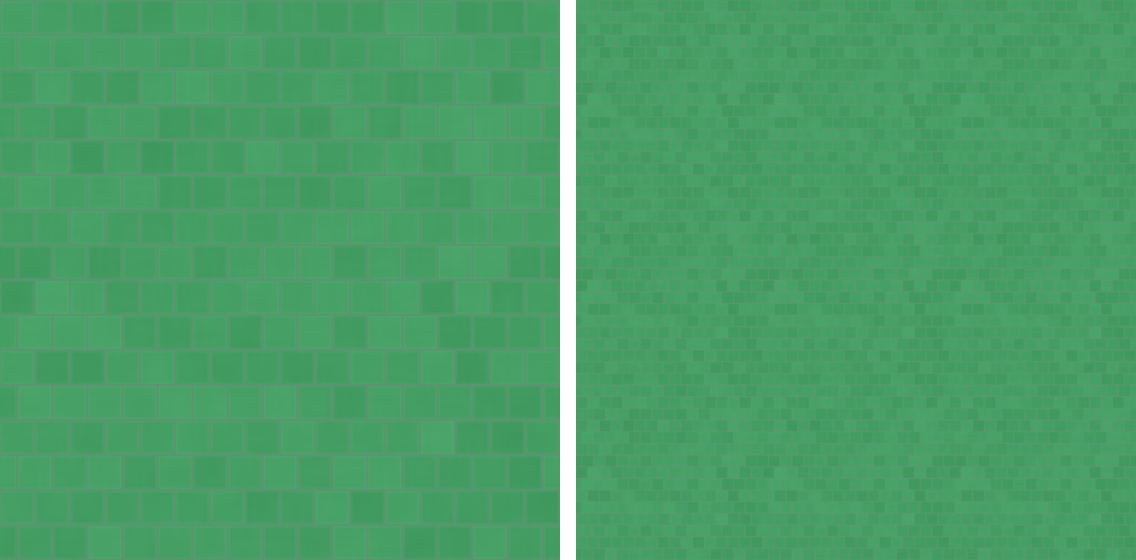
Left, the tile; right, the same tile 3 across and 3 down.
Write a WebGL 2 fragment shader that draws this texture.

```glsl
#version 300 es
precision highp float;

#define TILES 16.0
#define JOINT_HALF_WIDTH 0.031
#define JOINT_SOFTNESS 0.014
#define BEVEL_STRENGTH 0.24
#define TILE_VARIATION 0.68
#define CLOUD_VARIATION 0.30
#define WEAVE_STRENGTH 0.006
#define DARK_GLAZE vec3(0.243, 0.592, 0.360)
#define LIGHT_GLAZE vec3(0.297, 0.652, 0.423)
#define JOINT_COLOR vec3(0.362, 0.577, 0.440)
#define BEVEL_COLOR vec3(0.350, 0.680, 0.475)

uniform vec2 u_resolution;
out vec4 fragColor;

// Integer hash of a lattice cell, from 0 to 1
float hash(vec2 cell, uint seed) {
    uvec2 c = uvec2(cell);
    uint h = c.x * 1597u + c.y * 51749u + seed * 7919u;
    h = (h ^ (h >> 16)) * 73244475u;
    h = (h ^ (h >> 15)) * 73244475u;
    h ^= h >> 16;
    return float(h & 65535u) / 65535.0;
}

// Value noise that wraps after a whole number of cells on each axis
float wrappedNoise(vec2 uv, vec2 period, uint seed) {
    vec2 p = uv * period;
    vec2 f = fract(p);
    f = f * f * (3.0 - 2.0 * f);
    vec2 a = mod(floor(p), period);
    vec2 b = mod(a + 1.0, period);
    float low = mix(hash(a, seed), hash(vec2(b.x, a.y), seed), f.x);
    float high = mix(hash(vec2(a.x, b.y), seed), hash(b, seed), f.x);
    return mix(low, high, f.y);
}

void main() {
    vec2 uv = gl_FragCoord.xy / u_resolution;
    vec2 pixel = TILES / u_resolution;

    // Running bond: every other course moves by half a tile
    vec2 p = uv * TILES;
    p.x += 0.5 * mod(floor(p.y) + 1.0, 2.0);
    vec2 tile = mod(floor(p), TILES);
    vec2 local = fract(p);
    vec2 edge = min(local, 1.0 - local);

    // Glaze: one tone per tile, soft clouds across tiles
    float clouds = 0.5 * wrappedNoise(uv, vec2(18.0), 2u)
                 + 0.5 * wrappedNoise(uv, vec2(32.0), 3u);
    float tone = 0.47 + TILE_VARIATION * (hash(tile, 1u) - 0.5)
               + CLOUD_VARIATION * (clouds - 0.5);
    vec3 color = mix(DARK_GLAZE, LIGHT_GLAZE, clamp(tone, 0.0, 1.0));

    // Faint woven streaks along both axes
    float weave = wrappedNoise(uv, vec2(128.0, 16.0), 4u)
                + wrappedNoise(uv, vec2(16.0, 128.0), 5u) - 1.0;
    color += WEAVE_STRENGTH * weave;

    // Pale bevel just inside the joint
    vec2 bevel = 1.0 - smoothstep(vec2(0.0), vec2(0.035), abs(edge - 0.055));
    color = mix(color, BEVEL_COLOR, BEVEL_STRENGTH * max(bevel.x, bevel.y));

    // Smooth grey joint
    vec2 soft = max(vec2(JOINT_SOFTNESS), 0.5 * pixel);
    vec2 joint = 1.0 - smoothstep(JOINT_HALF_WIDTH - soft, JOINT_HALF_WIDTH + soft, edge);
    color = mix(color, JOINT_COLOR, max(joint.x, joint.y));

    fragColor = vec4(color, 1.0);
}
```
